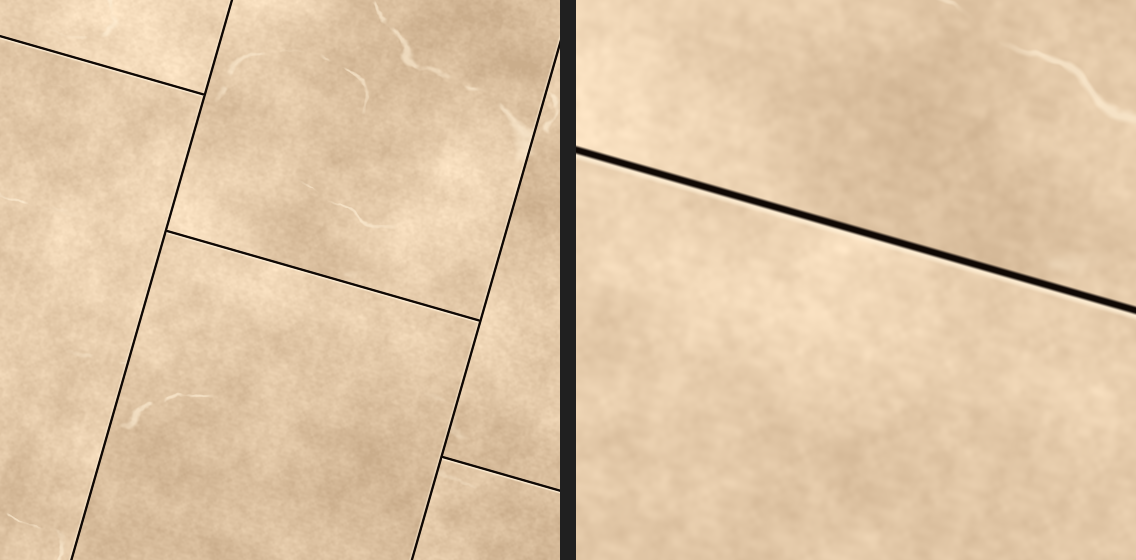
Left: the whole. Right: its middle third, enlarged.
Write a three.js fragment shader that draws this texture.

```glsl
// Large sandstone floor tiles laid in staggered, tilted columns with thin dark joints.
varying vec2 vUv;

#define TILT 0.2793
#define TILE_SIZE vec2(0.5845, 1.009)
#define LAYOUT_ORIGIN vec2(0.1225, 0.647)
#define COLUMN_STAGGER 0.2523
#define JOINT_HALF_WIDTH 0.0021
#define EDGE_SOFTNESS 0.0011
#define CLOUD_CONTRAST 1.5
#define GRAIN_CONTRAST 0.42
#define VEIN_STRENGTH 0.6

const vec3 STONE_SHADE = vec3(0.83, 0.72, 0.59);
const vec3 STONE_LIGHT = vec3(0.985, 0.89, 0.765);
const vec3 VEIN_COLOR = vec3(1.0, 0.94, 0.84);
const vec3 JOINT_COLOR = vec3(0.06, 0.03, 0.015);

float hash(vec2 p) {
  return fract(sin(dot(p, vec2(127.1, 311.7))) * 43758.5453);
}

float noise(vec2 p) {
  vec2 cell = floor(p);
  vec2 f = fract(p);
  f = f * f * (3.0 - 2.0 * f);
  float low = mix(hash(cell), hash(cell + vec2(1.0, 0.0)), f.x);
  float high = mix(hash(cell + vec2(0.0, 1.0)), hash(cell + vec2(1.0, 1.0)), f.x);
  return mix(low, high, f.y);
}

float fbm(vec2 p) {
  float sum = 0.0;
  float weight = 0.5;
  for (int i = 0; i < 5; i++) {
    sum += weight * noise(p);
    p = mat2(1.6, 1.2, -1.2, 1.6) * p + 7.3;
    weight *= 0.5;
  }
  return sum / 0.96875;
}

// Short pale veins: thin noise contours, broken up and kept to scattered patches.
float veins(vec2 p) {
  vec2 warped = p + 0.045 * vec2(fbm(p * 14.0), fbm(p * 14.0 + 31.0));
  float contour = abs(noise(warped * vec2(5.0, 9.0)) - 0.5);
  float line = 1.0 - smoothstep(0.004, 0.03, contour);
  float patchMask = smoothstep(0.55, 0.72, noise(p * 5.5 + 19.0));
  float breaks = smoothstep(0.35, 0.65, noise(p * 42.0));
  return line * patchMask * breaks;
}

// Stone brightness: broad clouds, mottling and fine grain.
float stoneTone(vec2 p) {
  float clouds = fbm(p * 4.0) - 0.5;
  float mottle = fbm(p * 24.0 + 5.0) - 0.5;
  float grain = 0.6 * noise(p * 125.0) + 0.4 * noise(p * 230.0 + 3.0) - 0.5;
  return 0.62 + CLOUD_CONTRAST * clouds + 0.65 * mottle + GRAIN_CONTRAST * grain;
}

void main() {
  // Tilted layout, each column shifted down from the one to its left
  float c = cos(TILT);
  float s = sin(TILT);
  vec2 p = vec2(c * vUv.x - s * vUv.y, s * vUv.x + c * vUv.y) - LAYOUT_ORIGIN;
  float column = floor(p.x / TILE_SIZE.x);
  p.y += column * COLUMN_STAGGER;
  vec2 tile = vec2(column, floor(p.y / TILE_SIZE.y));
  vec2 local = p - tile * TILE_SIZE;

  // Distances to the tile edges
  vec2 farEdge = TILE_SIZE - local;
  float litEdge = min(farEdge.x, farEdge.y);
  float edge = min(min(local.x, local.y), litEdge);

  // Stone with its own pattern and tone in every tile
  vec2 stonePos = local + 3.7 * tile + 11.0;
  float tone = stoneTone(stonePos) + 0.12 * (hash(tile + 4.0) - 0.5);
  tone -= 0.30 * smoothstep(0.55, 1.1, vUv.x);
  tone -= 0.22 * smoothstep(0.45, 0.0, vUv.y);
  vec3 color = mix(STONE_SHADE, STONE_LIGHT, clamp(tone, -0.25, 1.1));
  color = mix(color, VEIN_COLOR, VEIN_STRENGTH * veins(stonePos));

  // Pale arris on the lit edges, then the dark joint
  float arris = 1.0 - smoothstep(0.003, 0.0065, litEdge);
  float arrisStrength = farEdge.y < farEdge.x ? 0.85 : 0.5;
  color = mix(color, VEIN_COLOR, arris * arrisStrength);
  float joint = 1.0 - smoothstep(JOINT_HALF_WIDTH - EDGE_SOFTNESS,
                                 JOINT_HALF_WIDTH + EDGE_SOFTNESS, edge);
  gl_FragColor = vec4(mix(color, JOINT_COLOR, joint), 1.0);
}
```
